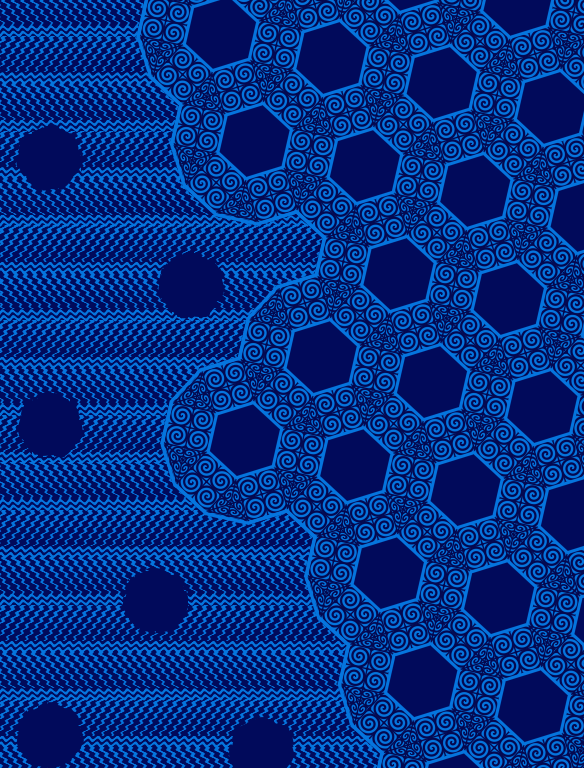
A Shadertoy shader for this pattern:

```glsl
// A honeycomb of dark hexagons set in mirrored spirals, over banded zigzag weave.
// The honeycomb folds each lattice cell into one wedge; its ragged left rim is a
// union of twelve-sided cells. Dark blots interrupt the slanted weave beside it.

const float TAU = 6.2831853;
const float CELL = 0.1473;              // lattice spacing in canvas heights
const vec2 FIRST_CELL = vec2(0.2878, 0.043);
const vec3 NAVY = vec3(0.005, 0.038, 0.355);
const vec3 INK = vec3(0.015, 0.03, 0.31);
const vec3 AZURE = vec3(0.02, 0.46, 0.87);

float hash(vec2 p) {
    return fract(sin(dot(p, vec2(12.9898, 78.233))) * 43758.5453);
}

vec2 rotate(vec2 p, float a) {
    float c = cos(a), s = sin(a);
    return vec2(c * p.x + s * p.y, c * p.y - s * p.x);
}

// Soft coverage of the region where d is negative
float cover(float d, float px) {
    return 1.0 - smoothstep(-0.7 * px, 0.7 * px, d);
}

// Offset from the closest centre of a unit hexagonal lattice
vec2 nearestCell(vec2 p) {
    vec2 s = vec2(1.0, 1.7320508);
    vec2 a = mod(p + 0.5 * s, s) - 0.5 * s;
    vec2 b = mod(p, s) - 0.5 * s;
    return dot(a, a) < dot(b, b) ? a : b;
}

// Mirror the plane into a wedge of 30 degrees
vec2 foldWedge(vec2 p) {
    vec2 n = vec2(-0.5, 0.8660254);
    p = abs(p);
    p -= 2.0 * max(dot(p, n), 0.0) * n;
    return abs(p);
}

float dodecagon(vec2 p, float apothem) {
    p = foldWedge(p);
    return max(p.x, dot(p, vec2(0.8660254, 0.5))) - apothem;
}

// Distance to an endless spiral line
float spiral(vec2 p, float pitch) {
    float turn = atan(p.y, p.x) / TAU;
    return abs(fract(length(p) / pitch + turn) - 0.5) * pitch;
}

// Union of honeycomb cells, each row starting at its own leftmost cell
float patchDistance(vec2 q) {
    float d = 1e3;
    for (int row = -1; row <= 8; row++) {
        float first = row == 2 ? 1.0 : (row == 4 ? -1.0 : 0.0);
        vec2 p = q - vec2(0.5, 0.8660254) * float(row);
        p.x -= max(round(p.x), first);
        d = min(d, dodecagon(p, 0.725));
    }
    return d;
}

vec3 honeycomb(vec2 q, float rim, float px) {
    vec2 w = foldWedge(nearestCell(q));
    float square = cover(spiral(w - vec2(0.408, 0.092), 0.041) - 0.0105, px);
    float corner = cover(spiral((w - vec2(0.455, 0.222)) * vec2(0.8, 1.2), 0.03) - 0.007, px);
    float light = mix(square, corner, smoothstep(-px, px, w.y - 0.183));
    // Dark seams on the mirrors and around the spiral squares
    float diagonal = abs(w.y * 0.8660254 - w.x * 0.5);
    float seam = min(min(w.y, 0.5 - w.x), min(abs(w.y - 0.183), diagonal));
    light *= 1.0 - cover(seam - 0.006, px);
    vec3 color = mix(INK, AZURE, light);
    // Bright frame and hexagonal hole
    color = mix(color, AZURE, cover(w.x - 0.308, px));
    color = mix(color, NAVY, cover(w.x - 0.281, px));
    return mix(color, AZURE, cover(abs(rim + 0.015) - 0.015, px));
}

float weave(vec2 p, float px) {
    float period = 0.0617, pitch = 0.0125;
    float t = (p.y - 0.0326) / period;
    float f = fract(t);
    float lean = mod(floor(t), 2.0) < 0.5 ? -1.0 : 1.0;
    // Stepped slanted strokes that thin out down the band
    float slant = (p.x - lean * 0.8 * f * period) / pitch;
    slant += 0.16 * sin(TAU * p.y / 0.0078);
    float stroke = abs(fract(slant) - 0.5) * pitch;
    float light = cover(stroke * 0.75 - mix(0.0025, 0.0009, f), px);
    // Two braided rows at the top of the band
    float wave = 0.0022 * sin(TAU * (p.x / pitch + lean * f));
    float braid = min(abs(f * period - 0.004 + wave), abs(f * period - 0.0115 + wave));
    return max(light * step(0.23, f), cover(braid - 0.0019, px));
}

// Ragged round blots in two drifting columns
float blotDistance(vec2 p) {
    float d = 1e3;
    for (int i = 0; i < 3; i++) {
        float k = float(i);
        vec2 outer = vec2(0.065, 0.206 + k * (0.32 + 0.028 * k));
        vec2 inner = vec2(0.249 + k * (0.0925 * k - 0.139), 0.372 + k * (0.518 - 0.108 * k));
        vec2 v = dot(p - outer, p - outer) < dot(p - inner, p - inner) ? p - outer : p - inner;
        d = min(d, length(v) - 0.042 - 0.0015 * sin(7.0 * atan(v.y, v.x)));
    }
    return d + 0.004 * (hash(floor(p / 0.007)) - 0.5);
}

void mainImage(out vec4 fragColor, in vec2 fragCoord) {
    float px = 1.0 / iResolution.y;
    vec2 p = vec2(fragCoord.x * px, 1.0 - fragCoord.y * px);
    vec2 q = rotate(p - FIRST_CELL, 0.2225) / CELL;
    float cellPx = px / CELL;
    float rim = patchDistance(q);
    float light = weave(p, px) * (1.0 - cover(blotDistance(p), px));
    vec3 color = mix(NAVY, AZURE, light);
    color = mix(color, honeycomb(q, rim, cellPx), cover(rim, cellPx));
    fragColor = vec4(color, 1.0);
}
```
